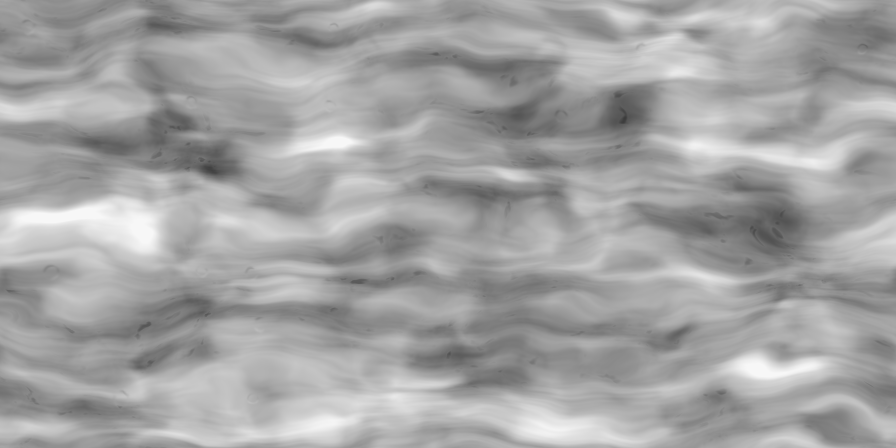
A Shadertoy shader for this texture:

```glsl
// Seamless grey planetary surface: soft cloudy patches, long wind streaks,
// mottled dark ground and a few faint crater rings.
// Layers of gradient noise on wrapping lattices are warped and summed to one tone.

const float TAU = 6.2831853;
const float MEAN_TONE = 0.638;
const vec3 SURFACE_TINT = vec3(1.0);

float hash(vec2 cell, float seed) {
    return fract(sin(dot(cell, vec2(127.1, 311.7)) + seed * 74.7) * 43758.5453);
}

// Contribution of one lattice corner, with its index wrapped to the period
float corner(vec2 cell, vec2 offset, vec2 local, vec2 period, float seed) {
    float angle = TAU * hash(mod(cell + offset, period), seed);
    return dot(vec2(cos(angle), sin(angle)), local - offset);
}

// Tiling gradient noise, roughly -0.7 to 0.7
float noise(vec2 uv, vec2 period, float seed) {
    vec2 p = uv * period;
    vec2 cell = floor(p);
    vec2 f = fract(p);
    vec2 w = f * f * f * (f * (f * 6.0 - 15.0) + 10.0);
    float low = mix(corner(cell, vec2(0, 0), f, period, seed),
                    corner(cell, vec2(1, 0), f, period, seed), w.x);
    float high = mix(corner(cell, vec2(0, 1), f, period, seed),
                     corner(cell, vec2(1, 1), f, period, seed), w.x);
    return mix(low, high, w.y);
}

float fbm(vec2 uv, vec2 period, int octaves, float seed) {
    float sum = 0.0;
    float amplitude = 1.0;
    for (int i = 0; i < octaves; i++) {
        sum += amplitude * noise(uv, period, seed + float(i));
        period *= 2.0;
        amplitude *= 0.5;
    }
    return sum;
}

// Sparse broken rings, at most one per cell: dark upper rim, lit lower rim
float craters(vec2 uv, vec2 cells, float radius, float share, float seed) {
    vec2 p = uv * cells;
    vec2 id = mod(floor(p), cells);
    vec2 center = 0.3 + 0.4 * vec2(hash(id, seed), hash(id, seed + 1.0));
    vec2 d = fract(p) - center;
    float r = radius * mix(0.6, 1.2, hash(id, seed + 2.0));
    float rim = exp(-pow((length(d) - r) / (0.28 * r), 2.0));
    float present = step(hash(id, seed + 3.0), share);
    float light = mix(0.5, -1.0, smoothstep(-r, r, d.y));
    float wear = smoothstep(-0.4, 0.3, noise(uv, cells * 8.0, seed + 4.0));
    return present * rim * light * wear;
}

void mainImage(out vec4 fragColor, in vec2 fragCoord) {
    vec2 uv = fragCoord / iResolution.xy;

    // Bend the lattice so that streaks curve and patches lose their grid
    vec2 bend = vec2(fbm(uv, vec2(5, 4), 4, 1.0), fbm(uv, vec2(5, 4), 3, 7.0));
    vec2 p = uv + vec2(0.06, 0.07) * bend;

    // Broad clouds and long horizontal streaks
    float clouds = fbm(p, vec2(6, 5), 3, 13.0);
    float streaks = fbm(p, vec2(4, 15), 4, 21.0);
    float tone = MEAN_TONE + 0.32 * clouds + 0.20 * streaks;

    // Dark ground and bright haze
    float ground = smoothstep(0.05, 0.55, fbm(p, vec2(9, 8), 2, 31.0));
    float haze = smoothstep(0.08, 0.60, fbm(p, vec2(5, 11), 2, 41.0));
    tone += 0.18 * haze - 0.16 * ground;

    // Fine mottling, strongest where the ground shows through
    float mottle = fbm(p, vec2(44, 38), 3, 51.0);
    float exposed = smoothstep(0.70, 0.42, tone);
    tone += mix(0.015, 0.05, exposed) * mottle;
    tone -= 0.12 * exposed * smoothstep(0.30, 0.70, mottle);

    // Small sharp craters and large worn ones
    vec2 q = uv + 0.002 * vec2(mottle, 2.0 * mottle);
    tone += 0.09 * craters(q, vec2(12, 6), 0.085, 0.22, 61.0);
    tone += 0.05 * craters(q, vec2(6, 3), 0.14, 0.35, 71.0);

    fragColor = vec4(SURFACE_TINT * clamp(tone, 0.2, 0.97), 1.0);
}
```
